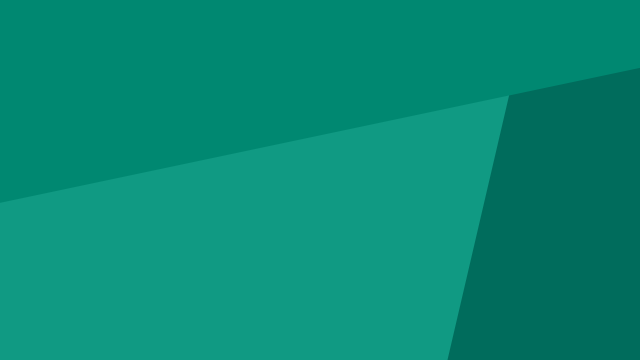
Write a WebGL 2 fragment shader that draws this background.

```glsl
#version 300 es
precision highp float;

uniform vec2 u_resolution;
out vec4 fragColor;

const vec3 UPPER_GREEN = vec3(0.0, 0.534, 0.444);
const vec3 LIGHT_GREEN = vec3(0.064, 0.602, 0.512);
const vec3 DARK_GREEN = vec3(0.0, 0.422, 0.36);

// Signed distance to the line from a to b, positive on its left.
float lineSide(vec2 p, vec2 a, vec2 b) {
    vec2 along = normalize(b - a);
    return dot(p - a, vec2(-along.y, along.x));
}

// Smooth coverage of the positive side, one pixel wide.
float coverage(float distance, float pixel) {
    return clamp(distance / pixel + 0.5, 0.0, 1.0);
}

void main() {
    // Canvas height is one unit.
    vec2 p = gl_FragCoord.xy / u_resolution.y;
    float pixel = 1.0 / u_resolution.y;

    // Steep edge between the two lower panels.
    float steepEdge = lineSide(p, vec2(1.243, 0.0), vec2(1.4144, 0.736));
    vec3 color = mix(DARK_GREEN, LIGHT_GREEN, coverage(steepEdge, pixel));

    // Upper panel over the long rising edge.
    float risingEdge = lineSide(p, vec2(0.0, 0.4365), vec2(1.7778, 0.8115));
    color = mix(color, UPPER_GREEN, coverage(risingEdge, pixel));

    fragColor = vec4(color, 1.0);
}
```
